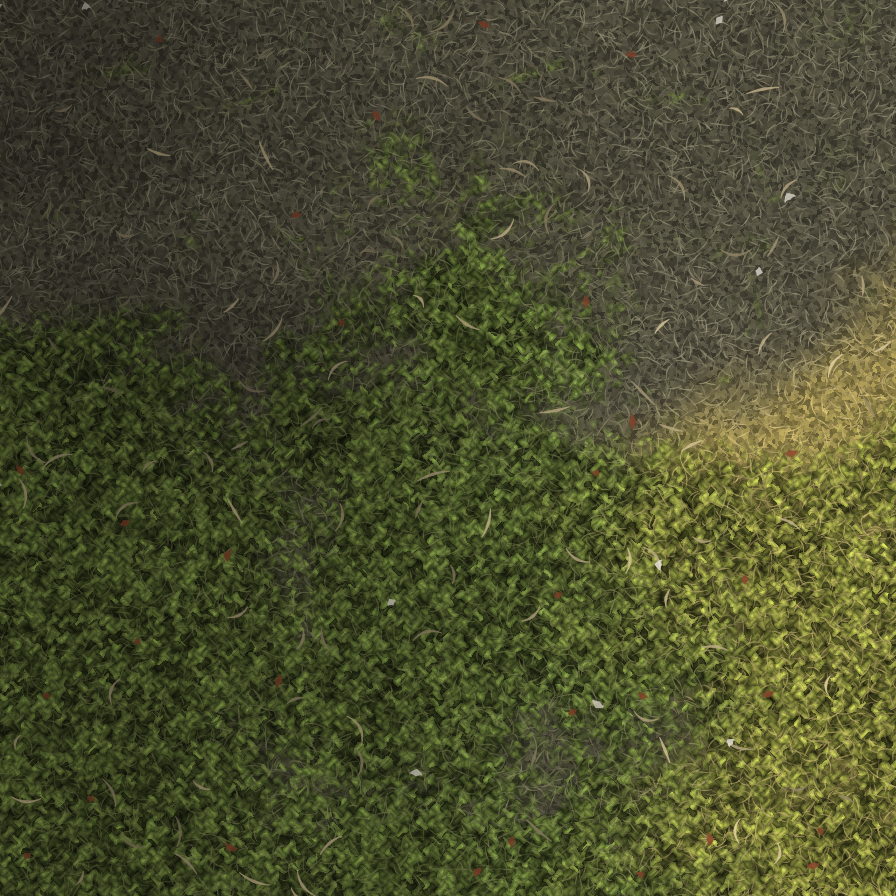
Write a Shadertoy shader that draws this texture.

```glsl
// Worn lawn seen from above: grey thatch, clover-green cover and a sunlit straw side.
// Broad zones come from layered sines, leaves and soil from cellular noise,
// blades and litter from tapered, bent segments scattered one per grid cell.

#define LEAF_CELLS 115.0
#define GRAIN_CELLS 230.0
#define BLADE_CELLS 62.0
#define BLADE_WIDTH 0.0008
#define LITTER_CELLS 17.0
#define LITTER_SHARE 0.36
#define SOIL vec3(0.255, 0.245, 0.195)
#define THATCH vec3(0.47, 0.455, 0.37)
#define CLOVER vec3(0.31, 0.37, 0.165)
#define GOLD vec3(0.47, 0.42, 0.22)
#define STRAW vec3(0.68, 0.62, 0.48)
#define RUST vec3(0.43, 0.22, 0.14)

vec2 hash2(vec2 p) {
    vec3 q = fract(p.xyx * vec3(0.1031, 0.1030, 0.0973));
    q += dot(q, q.yzx + 33.33);
    return fract((q.xx + q.yz) * q.zy);
}

mat2 rotation(float a) {
    return mat2(cos(a), sin(a), -sin(a), cos(a));
}

// Warped, rotated sine octaves, roughly -1 to 1
float patches(vec2 p) {
    float sum = 0.0, amp = 0.5;
    for (int i = 0; i < 5; i++) {
        p = rotation(1.1) * p + 0.7 * sin(p.yx * 1.3 + float(i));
        sum += amp * sin(p.x) * cos(p.y);
        p *= 1.9;
        amp *= 0.68;
    }
    return sum;
}

// Nearest cell point: x = distance, y = random id
vec2 cellular(vec2 p) {
    vec2 nearest = vec2(9.0, 0.0);
    for (int j = -1; j <= 1; j++)
    for (int i = -1; i <= 1; i++) {
        vec2 cell = floor(p) + vec2(i, j);
        float d = length(p - cell - hash2(cell));
        if (d < nearest.x) nearest = vec2(d, hash2(cell + 71.0).x);
    }
    return nearest;
}

// Scattered bent segments: x = coverage, y = random id
vec2 strands(vec2 uv, float cells, float halfLength, float width, float share, float seed) {
    vec2 p = uv * cells, best = vec2(0.0);
    float soft = 0.7 * cells / iResolution.y;
    for (int j = -1; j <= 1; j++)
    for (int i = -1; i <= 1; i++) {
        vec2 cell = floor(p) + vec2(i, j);
        vec2 place = hash2(cell + seed), shape = hash2(cell + seed + 57.0);
        vec2 pick = hash2(cell + seed + 131.0);
        vec2 q = rotation(6.2832 * shape.x) * (p - cell - place);
        float reach = halfLength * (0.4 + 0.6 * shape.y);
        q.y += (pick.y - 0.5) * 0.8 * q.x * q.x / reach;
        float along = min(abs(q.x) / reach, 1.0);
        float thick = width * cells * (1.0 - 0.65 * along);
        float d = length(vec2(max(abs(q.x) - reach, 0.0), q.y)) - thick;
        float cover = (1.0 - smoothstep(-soft, soft, d)) * step(pick.x, share);
        if (cover > best.x) best = vec2(cover, fract(pick.y * 7.0 + shape.y));
    }
    return best;
}

float blob(vec2 uv, vec2 centre, vec2 radius) {
    vec2 q = (uv - centre) / radius;
    return exp(-dot(q, q));
}

void mainImage(out vec4 fragColor, in vec2 fragCoord) {
    vec2 uv = fragCoord / iResolution.xy;
    float broad = patches(uv * 7.0 + 2.0);
    float tufts = patches(uv * 30.0 + 9.0);

    // Zones: green cover, sunlit side, bare patches
    float sun = smoothstep(0.62, 0.88, uv.x + 0.13 * broad + 0.04 * tufts);
    sun *= 1.0 - smoothstep(-0.07, 0.08, uv.y - 0.2 - 0.5 * uv.x + 0.08 * broad);
    float green = 1.0 - smoothstep(0.46, 0.70, uv.y + 0.12 * broad + 0.07 * tufts);
    green = max(green, 0.85 * blob(uv, vec2(0.53, 0.62), vec2(0.16, 0.15)));
    green -= 0.5 * blob(uv, vec2(0.33, 0.42), vec2(0.06, 0.14));
    green -= 0.55 * blob(uv, vec2(0.62, 0.14), vec2(0.14, 0.08));
    green -= 0.5 * blob(uv, vec2(0.34, 0.12), vec2(0.06, 0.08));
    green = clamp(green + 0.38 * tufts - 0.25 * sun, 0.0, 1.0);

    // Ground: soil grain below, small leaves above
    vec2 grain = cellular(uv * GRAIN_CELLS);
    vec2 leaf = cellular(uv * LEAF_CELLS + 0.3 * sin(uv.yx * 400.0));
    vec3 soil = mix(SOIL, GOLD, 0.85 * sun) * (0.72 + 0.58 * grain.y);
    vec3 foliage = mix(CLOVER, vec3(0.44, 0.44, 0.18), 0.75 * sun);
    foliage *= (0.45 + 0.9 * leaf.y) * (1.2 - 0.85 * leaf.x) * (0.85 + 0.3 * grain.y);
    vec3 color = mix(soil, foliage, smoothstep(0.2, 0.65, green + 0.3 * (leaf.y - 0.5)));

    // Fine blades in three overlapping layers
    vec3 bladeColor = mix(mix(THATCH, vec3(0.41, 0.44, 0.25), green), vec3(0.66, 0.58, 0.36), 0.8 * sun);
    for (int k = 0; k < 3; k++) {
        float layer = float(k);
        vec2 blade = strands(rotation(layer) * uv + 3.0, BLADE_CELLS * (1.0 + 0.25 * layer),
                             0.85, BLADE_WIDTH, 0.85, 17.0 * layer);
        color = mix(color, bladeColor * (0.55 + 0.6 * blade.y), blade.x * (0.78 - 0.25 * green));
    }

    // Shade: dim left, brighter right
    float light = mix(0.82, 1.14, smoothstep(0.05, 0.85, uv.x)) + 0.14 * sun + 0.07 * broad;
    light -= 0.18 * blob(uv, vec2(0.3, 0.58), vec2(0.2, 0.1));
    light -= 0.12 * blob(uv, vec2(0.0, 0.82), vec2(0.3, 0.25));
    color *= light;

    // Litter: dry stalks, a few rusty leaves and pale flakes
    vec2 stalk = strands(uv + 5.0, LITTER_CELLS, 0.32, 0.0018, LITTER_SHARE, 211.0);
    color = mix(color, STRAW * (0.65 + 0.4 * stalk.y) * light, 0.85 * stalk.x);
    vec2 flake = strands(uv + 8.0, LITTER_CELLS, 0.11, 0.0042, 0.13, 307.0);
    vec3 flakeColor = mix(RUST, vec3(0.72, 0.70, 0.66), step(0.6, flake.y));
    color = mix(color, flakeColor * light, 0.85 * flake.x);

    fragColor = vec4(clamp(color, 0.0, 1.0), 1.0);
}
```
